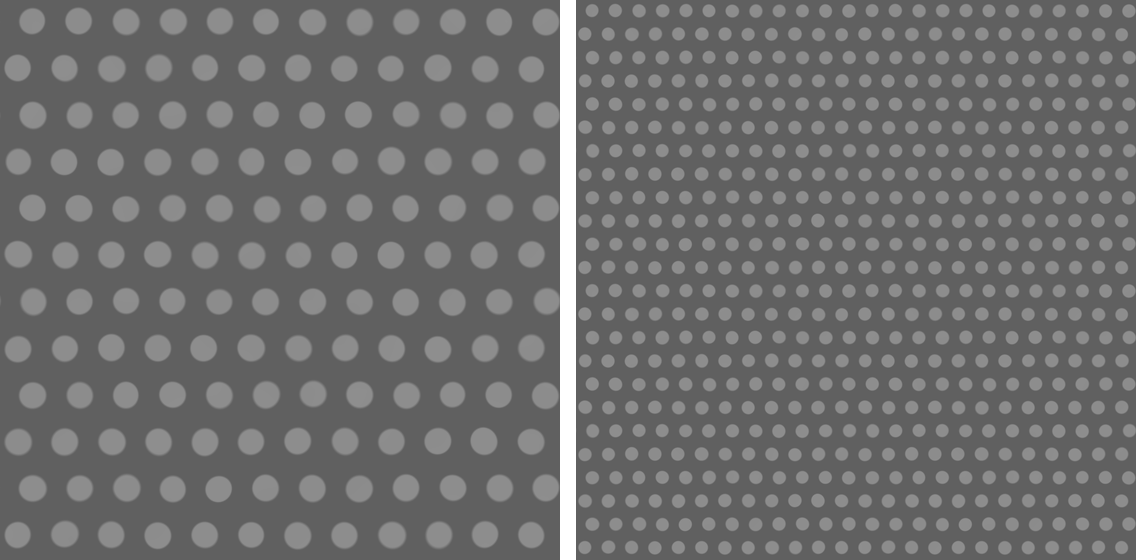
Left: one tile. Right: repeated 2 by 2.
Reproduce this pattern procedurally as a Shadertoy shader.

```glsl
// Staggered rows of soft pale discs on a flat dark grey ground.
// One disc per grid cell; layered sines with whole wave numbers bend the grid,
// so discs drift and lose a little roundness while the canvas still tiles.

#define REPEATS 12.0                  // discs across and down (even)
#define ROW_SHIFT vec2(0.388, 0.702)  // disc centre x in even, odd rows
#define CENTRE_Y 0.535                // disc centre height in its cell
#define RADIUS 0.281                  // in cells
#define RADIUS_VARIATION 0.006
#define SOFTNESS 0.033                // half width of the blurred rim
#define DRIFT 0.015                   // bend of the grid, in cells
#define GROUND vec3(0.378)
#define DISC vec3(0.552)

const float TAU = 6.2831853;

// Plane wave with whole cycles on the canvas, so it wraps.
float wave(vec2 uv, vec2 cycles, float phase) {
    return sin(TAU * (dot(uv, cycles) + phase));
}

// Smooth wrapping noise, roughly -1.5 to 1.5.
float waveNoise(vec2 uv, float seed) {
    float sum = 0.55 * wave(uv, vec2(2.0, 1.0), seed);
    sum += 0.50 * wave(uv, vec2(-1.0, 3.0), seed * 2.3);
    sum += 0.45 * wave(uv, vec2(3.0, -4.0), seed * 3.7);
    sum += 0.30 * wave(uv, vec2(5.0, 4.0), seed * 5.1);
    sum += 0.18 * wave(uv, vec2(-7.0, 9.0), seed * 7.9);
    sum += 0.10 * wave(uv, vec2(13.0, 8.0), seed * 9.7);
    return sum;
}

float hash(vec2 cell) {
    vec3 p = fract(vec3(cell.xyx) * 0.1031);
    p += dot(p, p.yzx + 33.33);
    return fract((p.x + p.y) * p.z);
}

void mainImage(out vec4 fragColor, in vec2 fragCoord) {
    vec2 uv = fragCoord / iResolution.xy;

    // Bent grid
    vec2 drift = DRIFT * vec2(waveNoise(uv, 0.17), waveNoise(uv.yx, 0.61));
    vec2 grid = uv * REPEATS + drift;

    // Stagger every other row and centre each cell on its disc
    float row = floor(grid.y);
    float shift = mod(row, 2.0) < 0.5 ? ROW_SHIFT.x : ROW_SHIFT.y;
    grid += vec2(0.5 - shift, 0.0);
    vec2 cell = mod(floor(grid), REPEATS);
    vec2 local = fract(grid) - vec2(0.5, CENTRE_Y);

    // Soft disc with slight size and rim variation
    float radius = RADIUS + RADIUS_VARIATION * (2.0 * hash(cell) - 1.0);
    float blur = SOFTNESS * (1.0 + 0.2 * waveNoise(uv, 0.83));
    float pixel = REPEATS / min(iResolution.x, iResolution.y);
    float rim = max(blur, 0.75 * pixel);
    float cover = 1.0 - smoothstep(-rim, rim, length(local) - radius);

    // Faint tonal unevenness inside the discs
    vec3 disc = DISC + 0.003 * waveNoise(uv, 0.39);
    fragColor = vec4(mix(GROUND, disc, cover), 1.0);
}
```
